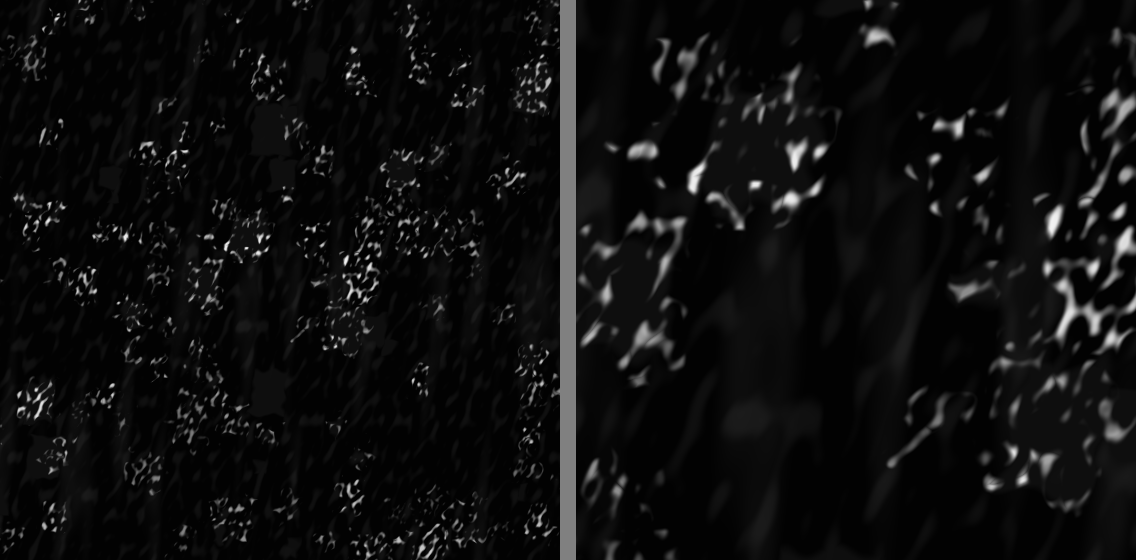
Left: the whole. Right: its middle third, enlarged.
A WebGL 2 fragment shader for this texture map:

```glsl
#version 300 es
precision highp float;

#define CELLS 15.0
#define CHIP_CHANCE 0.46
#define PATCH_CHANCE 0.12
#define LEAN 0.13
#define GRAIN_LEAN 0.22
#define GRAIN_SCALE vec2(108.0, 72.0)
#define STREAK_SCALE vec2(24.0, 3.2)
#define MOTTLE_SCALE vec2(64.0, 30.0)
#define BASE_LEVEL 0.006
#define STREAK_LEVEL 0.055
#define MOTTLE_LEVEL 0.055
#define PATCH_LEVEL 0.055

uniform vec2 u_resolution;
out vec4 fragColor;

vec2 hash2(vec2 p) {
    vec3 h = fract(vec3(p.xyx) * vec3(0.1031, 0.1030, 0.0973));
    h += dot(h, h.yzx + 33.33);
    return fract((h.xx + h.yz) * h.zy);
}

float gradientDot(vec2 corner, vec2 offset) {
    float angle = 6.28318 * hash2(corner + 200.0).x;
    return dot(vec2(cos(angle), sin(angle)), offset);
}

float gradientNoise(vec2 p) {
    vec2 i = floor(p), f = fract(p);
    vec2 u = f * f * f * (f * (f * 6.0 - 15.0) + 10.0);
    vec2 e = vec2(1.0, 0.0);
    float low = mix(gradientDot(i, f), gradientDot(i + e, f - e), u.x);
    float high = mix(gradientDot(i + e.yx, f - e.yx), gradientDot(i + 1.0, f - 1.0), u.x);
    return mix(low, high, u.y);
}

float boxDistance(vec2 p, vec2 halfSize) {
    vec2 d = abs(p) - halfSize;
    return length(max(d, 0.0)) + min(max(d.x, d.y), 0.0);
}

// x: strength of the bright chips, y: cover of the faint flat patches
vec2 scatterChips(vec2 p, vec2 warp) {
    vec2 cover = vec2(0.0);
    vec2 home = floor(p);
    for (int y = -1; y <= 1; y++) {
        for (int x = -1; x <= 1; x++) {
            vec2 id = home + vec2(x, y);
            vec2 kind = hash2(id + 17.0);
            vec2 size = hash2(id + 71.0);
            vec2 look = hash2(id + 131.0);
            vec2 offset = p - id - 0.15 - 0.7 * hash2(id + 37.0);
            vec2 halfSize = mix(vec2(0.10, 0.12), vec2(0.42, 0.52), size * size.yx + 0.3 * size);

            // Chips are either filled or hollow with a ragged rim
            float chance = CHIP_CHANCE + 0.5 * gradientNoise(id * 0.27);
            float d = boxDistance(offset + warp, halfSize);
            if (look.x > 0.6) d = abs(d) - 0.09;
            float chip = smoothstep(0.07, -0.07, d) * step(kind.x, chance);
            cover.x = max(cover.x, chip * mix(0.4, 1.0, look.y));

            float patchDistance = boxDistance(offset + 0.35 * warp, halfSize * 1.15);
            float flatPatch = smoothstep(0.06, -0.06, patchDistance);
            cover.y = max(cover.y, flatPatch * step(kind.y, PATCH_CHANCE));
        }
    }
    return cover;
}

void main() {
    vec2 uv = gl_FragCoord.xy / min(u_resolution.x, u_resolution.y);
    vec2 leaning = vec2(uv.x - LEAN * uv.y, uv.y);
    vec2 grainPos = vec2(leaning.x - GRAIN_LEAN * uv.y, uv.y);

    // Faint woven background: long streaks and small mottling
    float streak = smoothstep(0.08, 0.42, gradientNoise(leaning * STREAK_SCALE + 9.0));
    float mottle = smoothstep(0.04, 0.48, gradientNoise(grainPos * MOTTLE_SCALE + 31.0));
    streak *= 0.75 + 0.5 * gradientNoise(leaning * vec2(50.0, 22.0));

    // Ragged chips broken up by fine slanted grain
    vec2 warp = vec2(gradientNoise(uv * 42.0 + 5.0), gradientNoise(uv * 42.0 + 63.0));
    vec2 cover = scatterChips(leaning * CELLS + 20.0, 0.55 * warp);
    float grain = smoothstep(-0.06, 0.5, gradientNoise(grainPos * GRAIN_SCALE + 80.0));

    float level = BASE_LEVEL + STREAK_LEVEL * streak + MOTTLE_LEVEL * mottle;
    level = max(level, PATCH_LEVEL * cover.y);
    level += 0.9 * cover.x * grain;
    fragColor = vec4(vec3(min(level, 1.0)), 1.0);
}
```
